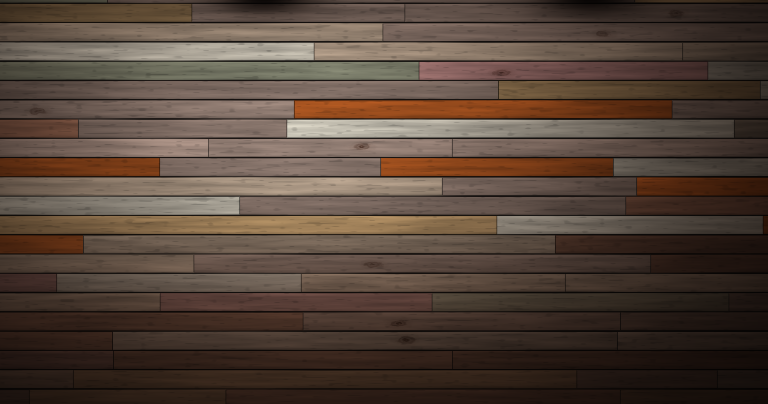
Reproduce this texture procedurally as a Shadertoy shader.

```glsl
#define ROWS 20.95
#define ROW_OFFSET 0.22
#define PLANK_MIN 0.36
#define PLANK_MAX 0.62
#define GAP_HALF 0.0016
#define JOINT_HALF 0.0009
#define GRAIN 0.24
#define KNOT_CHANCE 0.14
#define LIGHT_POS vec2(0.40, 0.66)
#define LIGHT_SPREAD vec2(0.24, 0.31)
#define AMBIENT 0.07
#define GAP_COLOR vec3(0.045, 0.035, 0.03)

// Ordered from common to rare.
const vec3 WOODS[8] = vec3[8](
    vec3(0.57, 0.49, 0.45), vec3(0.62, 0.55, 0.48),
    vec3(0.49, 0.34, 0.27), vec3(0.70, 0.68, 0.63),
    vec3(0.65, 0.53, 0.37), vec3(0.53, 0.54, 0.46),
    vec3(0.60, 0.44, 0.43), vec3(0.68, 0.34, 0.13));

uint scramble(uint n) {
    n = n * 747796405u + 2891336453u;
    n = ((n >> ((n >> 28u) + 4u)) ^ n) * 277803737u;
    return (n >> 22u) ^ n;
}

float hash(vec2 cell) {
    uvec2 c = uvec2(ivec2(floor(cell)));
    return float(scramble(c.x + scramble(c.y)) >> 8u) / 16777216.0;
}

float noise(vec2 p) {
    vec2 i = floor(p), f = p - i;
    f = f * f * (3.0 - 2.0 * f);
    return mix(mix(hash(i), hash(i + vec2(1, 0)), f.x),
               mix(hash(i + vec2(0, 1)), hash(i + vec2(1, 1)), f.x), f.y);
}

float fbm(vec2 p) {
    float sum = 0.0, weight = 0.5;
    for (int i = 0; i < 4; i++) {
        sum += weight * noise(p);
        p = p * 2.03 + 17.3;
        weight *= 0.5;
    }
    return sum;
}

// Position of a butt joint along its row, in plank lengths.
float jointAt(float index, float row) {
    return index + 0.8 * hash(vec2(index, row + 300.0));
}

vec3 woodColor(float seed, float row) {
    float pick = hash(vec2(seed, row + 500.0));
    float tone = hash(vec2(seed, row + 600.0));
    vec3 wood = WOODS[int(7.999 * pick * pick)];
    return wood * mix(0.82, 1.12, tone);
}

// Brightness factor from streaks, growth bands, pores and blotches.
float grain(vec2 p, float seed) {
    vec2 q = p + vec2(seed * 37.0, seed * 91.0);
    float blotch = fbm(q * vec2(2.5, 14.0));
    float streak = fbm(q * vec2(7.0, 120.0));
    float band = sin(q.y * 260.0 + 16.0 * blotch);
    float pore = smoothstep(0.72, 0.95, noise(q * vec2(45.0, 260.0)));
    return 1.0 + GRAIN * (1.5 * (streak - 0.47) + 0.9 * (blotch - 0.47)
                          + 0.13 * band) - 0.13 * pore;
}

// Spotlight with two soft shadows along the top edge.
float lighting(vec2 uv) {
    vec2 d = uv - LIGHT_POS;
    float light = AMBIENT + 0.98 * exp(-dot(d * d, 1.0 / LIGHT_SPREAD));
    for (int i = 0; i < 2; i++) {
        vec2 s = (uv - vec2(0.345 + 0.425 * float(i), 1.01)) / vec2(0.065, 0.045);
        light *= 1.0 - 0.93 * exp(-dot(s, s));
    }
    return light;
}

void mainImage(out vec4 fragColor, in vec2 fragCoord) {
    vec2 uv = fragCoord / iResolution.xy;
    float aspect = iResolution.x / iResolution.y;
    vec2 p = vec2(uv.x * aspect, uv.y);
    float soft = 0.6 / iResolution.y;

    // Row and plank lookup
    float y = uv.y * ROWS + ROW_OFFSET;
    float row = floor(y), v = y - row;
    float plankLength = mix(PLANK_MIN, PLANK_MAX, hash(vec2(row, 71.0)));
    float x = uv.x / plankLength + 8.0 + hash(vec2(row, 113.0));
    float id = floor(x);
    if (x < jointAt(id, row)) id -= 1.0;
    float left = jointAt(id, row), right = jointAt(id + 1.0, row);
    float seed = hash(vec2(id, row + 700.0));

    // Wood, browner towards the bottom
    vec3 color = woodColor(id, row);
    float browning = 0.65 * smoothstep(0.5, 0.1, uv.y);
    color = mix(color, vec3(0.45, 0.32, 0.25), browning);
    color *= grain(p, seed);

    // Occasional knot
    vec2 unit = vec2(plankLength * aspect, 1.0 / ROWS);
    vec2 center = vec2(mix(left, right, 0.2 + 0.6 * seed), 0.35 + 0.3 * seed);
    vec2 k = (vec2(x, v) - center) * unit / vec2(0.028, 0.012);
    float radius = length(k) + 0.9 * (fbm(p * vec2(60.0, 110.0)) - 0.47);
    float hasKnot = step(hash(vec2(id, row + 800.0)), KNOT_CHANCE);
    float knot = exp(-2.0 * radius * radius) * (0.75 + 0.25 * cos(11.0 * radius));
    color *= 1.0 - hasKnot * knot * vec3(0.45, 0.55, 0.6);

    // Gaps between rows and joints between planks
    float rowEdge = min(v, 1.0 - v) * unit.y;
    float jointEdge = min(x - left, right - x) * unit.x;
    float gapHalf = GAP_HALF * (0.65 + 0.7 * noise(vec2(p.x * 5.0, floor(y + 0.5) * 3.0)));
    float gap = 1.0 - smoothstep(gapHalf - soft, gapHalf + soft, rowEdge);
    float joint = 1.0 - smoothstep(JOINT_HALF - soft, JOINT_HALF + soft, jointEdge);
    color *= 1.0 + 0.07 * smoothstep(0.75, 0.95, v) - 0.12 * smoothstep(0.2, 0.0, v);
    color = mix(color, GAP_COLOR, max(0.9 * gap, 0.7 * joint));

    // Warm falloff
    color *= pow(vec3(lighting(uv)), vec3(0.96, 1.04, 1.08));
    fragColor = vec4(clamp(color, 0.0, 1.0), 1.0);
}
```
